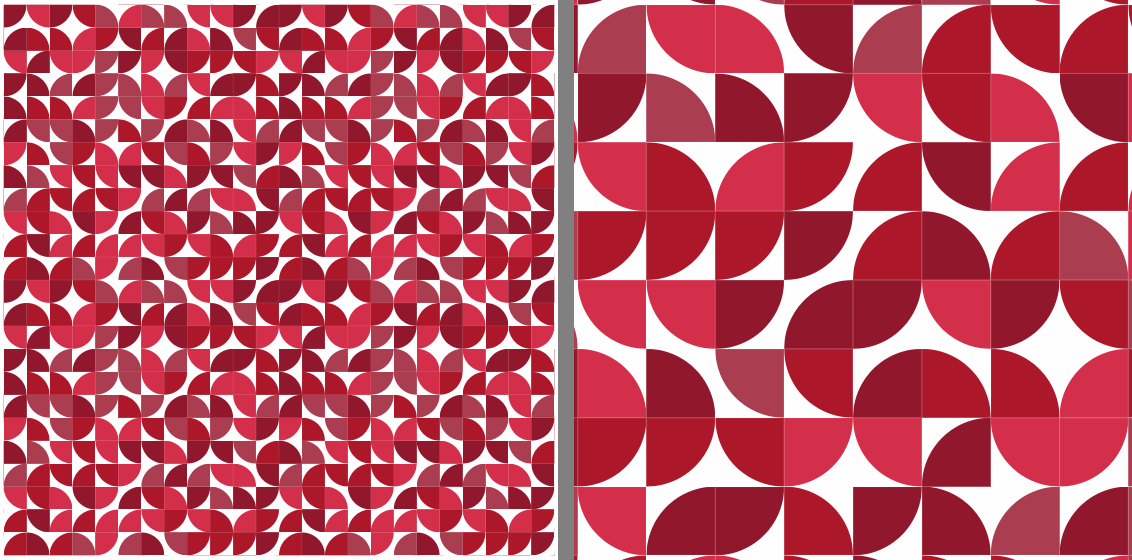
Left: the whole. Right: its middle third, enlarged.
Reproduce this pattern procedurally as a Shadertoy shader.

```glsl
const float CELLS = 24.0;        // cells along each side
const float PERIOD = 12.0;       // cells before the layout repeats
const float SIDE = 0.987;        // grid side relative to the canvas
const float SEAM_HALF = 0.008;   // half width of the pale seam, in cells
const float SEAM_ALPHA = 0.25;

const vec3 PAPER   = vec3(1.0, 0.995, 0.995);
const vec3 RED     = vec3(0.675, 0.09, 0.16);
const vec3 CRIMSON = vec3(0.83, 0.185, 0.29);
const vec3 ROSE    = vec3(0.665, 0.24, 0.315);
const vec3 WINE    = vec3(0.57, 0.09, 0.175);

// Integer hash of a cell
uint hashCell(uvec2 cell, uint seed) {
    uint h = cell.x * 1597u + cell.y * 51749u + seed * 7919u;
    h = (h ^ (h >> 15)) * 73244475u;
    h = (h ^ (h >> 13)) * 73244475u;
    return h ^ (h >> 16);
}

vec3 pickColour(uint index) {
    if (index == 0u) return RED;
    if (index == 1u) return CRIMSON;
    if (index == 2u) return ROSE;
    return WINE;
}

// Corner of the unit cell that holds the disc centre
vec2 pickCorner(uint index) {
    return vec2(float(index & 1u), float(index >> 1));
}

float coverage(float dist, float pixel) {
    return clamp(0.5 - dist / pixel, 0.0, 1.0);
}

float boxDistance(vec2 p, float halfSide) {
    vec2 q = abs(p) - halfSide;
    return max(q.x, q.y);
}

// One quarter disc, cut by a thin seam along the cell border
vec3 quarterTile(vec2 local, uvec2 cell, float pixel) {
    vec2 corner = pickCorner(hashCell(cell, 3u) >> 30);
    vec3 colour = pickColour(hashCell(cell, 8u) >> 30);
    float disc = coverage(length(local - corner) - 1.0, pixel);
    vec2 border = min(local, 1.0 - local);
    float seam = coverage(min(border.x, border.y) - SEAM_HALF, pixel);
    return mix(PAPER, colour, disc * (1.0 - SEAM_ALPHA * seam));
}

void mainImage(out vec4 fragColor, in vec2 fragCoord) {
    // Centred square grid in cell units
    float scale = CELLS / (SIDE * min(iResolution.x, iResolution.y));
    vec2 centred = (fragCoord - 0.5 * iResolution.xy) * scale;
    vec2 grid = centred + 0.5 * CELLS;

    // Wrap cell indices so the layout repeats
    uvec2 cell = uvec2(mod(floor(grid), PERIOD));
    vec3 colour = quarterTile(fract(grid), cell, scale);

    // Paper margin around the grid
    float inside = coverage(boxDistance(centred, 0.5 * CELLS), scale);
    fragColor = vec4(mix(PAPER, colour, inside), 1.0);
}
```
